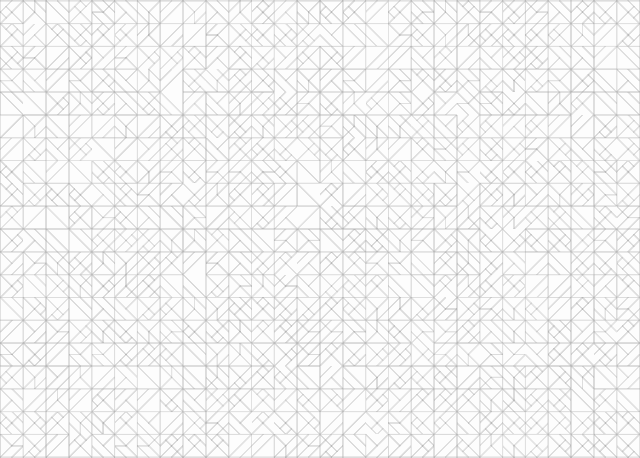
This pattern is drawn by a WebGL 1 fragment shader. Its source:

```glsl
precision highp float;

uniform vec2 u_resolution;

#define COLUMNS 28.0
#define ROWS 20.0
#define MARGIN 0.02
#define LINE_WIDTH 0.016
#define SOFTNESS 1.55
#define GRID_INK 0.62
#define TILE_INK 0.62
#define INK_VARIATION 0.4
#define MISSING_EDGES 0.05
#define PATCH_SIZE 2.5
#define MAX_INK 0.36
#define PAPER 0.994

float hash(vec2 p, float seed) {
  vec3 q = fract(vec3(p.xyx + seed * 7.31) * vec3(0.1031, 0.1030, 0.0973));
  q += dot(q, q.yzx + 33.33);
  return fract((q.x + q.y) * q.z);
}

// Smooth noise that groups busy and open tiles into patches.
float patchNoise(vec2 p) {
  vec2 i = floor(p);
  vec2 f = smoothstep(0.0, 1.0, p - i);
  float low = mix(hash(i, 11.0), hash(i + vec2(1.0, 0.0), 11.0), f.x);
  float high = mix(hash(i + vec2(0.0, 1.0), 11.0), hash(i + 1.0, 11.0), f.x);
  return mix(low, high, f.y);
}

// Exact overlap of a thin stroke with a box filter, so faint lines keep their weight.
float stroke(float dist, float footprint) {
  float halfLine = 0.5 * LINE_WIDTH;
  float halfBox = 0.5 * footprint;
  float overlap = min(dist + halfBox, halfLine) - max(dist - halfBox, -halfLine);
  return max(overlap, 0.0) / footprint;
}

float segment(vec2 p, vec2 a, vec2 b, float footprint) {
  vec2 ab = b - a;
  float along = clamp(dot(p - a, ab) / dot(ab, ab), 0.0, 1.0);
  return stroke(length(p - a - ab * along), footprint);
}

// One of eight orientations of the unit square.
vec2 orient(vec2 p, vec2 cell) {
  if (hash(cell, 1.0) < 0.5) p.x = 1.0 - p.x;
  if (hash(cell, 2.0) < 0.5) p.y = 1.0 - p.y;
  if (hash(cell, 3.0) < 0.5) p = p.yx;
  return p;
}

// Square cut into bands, triangles and small squares; denser tiles get more cuts.
float dissection(vec2 p, vec2 cell, float density, float footprint) {
  vec2 center = vec2(0.5);
  vec2 lowerMid = vec2(0.5, 0.0);
  float ink = segment(p, vec2(0.0), vec2(1.0), footprint);
  if (density > 0.14) ink += segment(p, lowerMid, vec2(1.0, 0.5), footprint);
  if (density > 0.3) ink += segment(p, vec2(0.0, 1.0), center, footprint);
  if (density > 0.38) {
    if (hash(cell, 13.0) < 0.35) {
      ink += segment(p, center, lowerMid, footprint);
    } else {
      ink += segment(p, lowerMid, vec2(0.25), footprint);
      ink += segment(p, center, vec2(0.75, 0.25), footprint);
    }
  }
  if (density > 0.68) ink += segment(p, vec2(0.0, 0.5), vec2(0.5, 1.0), footprint);
  return ink;
}

// Occasional inner edges are left out; the outer frame stays whole.
float edgeInk(float dist, vec2 edge, float seed, bool outer, float footprint) {
  float present = outer ? 1.0 : step(MISSING_EDGES, hash(edge, seed));
  float weight = 1.0 + INK_VARIATION * (hash(edge, seed + 1.0) - 0.5);
  return stroke(dist, footprint) * present * weight;
}

float grid(vec2 p, vec2 cell, float footprint) {
  vec2 nearest = floor(p + 0.5);
  vec2 dist = abs(p - nearest);
  bool outerX = nearest.x < 0.5 || nearest.x > COLUMNS - 0.5;
  bool outerY = nearest.y < 0.5 || nearest.y > ROWS - 0.5;
  float ink = edgeInk(dist.x, vec2(nearest.x, cell.y), 5.0, outerX, footprint);
  return ink + edgeInk(dist.y, vec2(cell.x, nearest.y), 7.0, outerY, footprint);
}

void main() {
  vec2 count = vec2(COLUMNS, ROWS);
  float pitch = u_resolution.x / (COLUMNS + 2.0 * MARGIN);
  vec2 p = (gl_FragCoord.xy - 0.5 * u_resolution) / pitch + 0.5 * count;
  float footprint = SOFTNESS / pitch;

  vec2 cell = clamp(floor(p), vec2(0.0), count - 1.0);
  vec2 local = orient(p - cell, cell);

  float density = mix(hash(cell, 17.0), patchNoise(cell / PATCH_SIZE), 0.4);
  float weight = 1.0 + INK_VARIATION * (hash(cell, 9.0) - 0.5);
  float ink = TILE_INK * weight * dissection(local, cell, density, footprint);
  ink += GRID_INK * grid(p, cell, footprint);

  // Ink saturates softly where many lines meet.
  float shade = PAPER * (1.0 - MAX_INK * (1.0 - exp(-ink / MAX_INK)));
  gl_FragColor = vec4(vec3(shade), 1.0);
}
```
